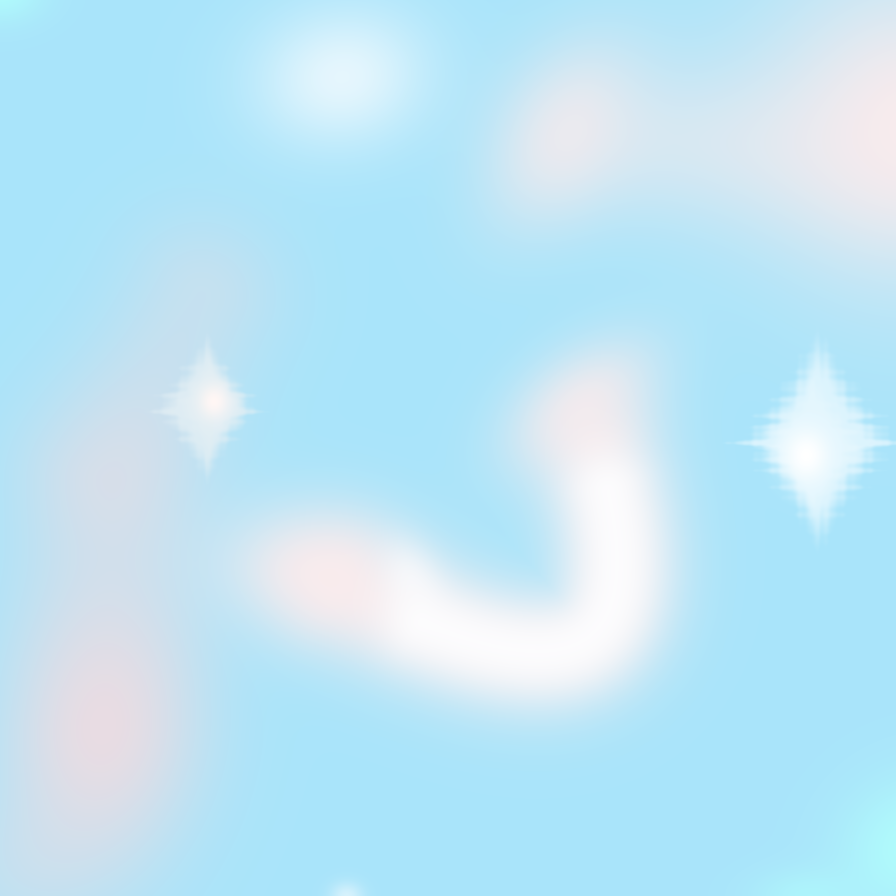
A three.js fragment shader for this background:

```glsl
varying vec2 vUv;

const vec3 SKY = vec3(0.663, 0.894, 0.980);
const vec3 AQUA = vec3(0.69, 0.99, 0.985);
const vec3 MIST = vec3(0.91, 0.967, 0.992);
const vec3 BLUSH = vec3(0.985, 0.922, 0.925);
const vec3 ROSE = vec3(0.935, 0.86, 0.88);
const vec3 WHITE = vec3(0.99, 0.99, 0.995);
const int CURVE_STEPS = 20;

float falloff(float d) {
  return exp(-d * d);
}

// Soft rotated ellipse
float glow(vec2 p, vec2 center, vec2 radius, float angle) {
  vec2 q = p - center;
  float c = cos(angle);
  float s = sin(angle);
  q = vec2(c * q.x + s * q.y, c * q.y - s * q.x);
  return falloff(length(q / radius));
}

float segmentDistance(vec2 p, vec2 a, vec2 b) {
  vec2 ab = b - a;
  float h = clamp(dot(p - a, ab) / dot(ab, ab), 0.0, 1.0);
  return length(p - a - ab * h);
}

float strand(vec2 p, vec2 a, vec2 b, float radius) {
  return falloff(segmentDistance(p, a, b) / radius);
}

vec2 bezier(vec2 a, vec2 b, vec2 c, vec2 d, float t) {
  float u = 1.0 - t;
  return u * u * u * a + 3.0 * u * u * t * b + 3.0 * u * t * t * c + t * t * t * d;
}

// Point on the curled cloud's spine
vec2 spine(float t) {
  return bezier(vec2(0.345, 0.365), vec2(0.56, 0.25), vec2(0.78, 0.18), vec2(0.65, 0.55), t);
}

float spineDistance(vec2 p, float start, float end) {
  float nearest = 1.0;
  vec2 a = spine(start);
  for (int i = 1; i <= CURVE_STEPS; i++) {
    vec2 b = spine(mix(start, end, float(i) / float(CURVE_STEPS)));
    nearest = min(nearest, segmentDistance(p, a, b));
    a = b;
  }
  return nearest;
}

// Layered sines that fray an edge
float fray(float y, float phase) {
  return 0.5 * sin(y * 390.0 + phase) + 0.3 * sin(y * 633.0 + phase * 2.3)
       + 0.2 * sin(y * 211.0 - phase);
}

float glint(vec2 p, vec2 center, vec2 size, float phase) {
  vec2 q = abs(p - center) / size;
  float ragged = q.x * (1.0 + 0.24 * fray(p.y, phase)) + 0.05 * fray(p.x, phase);
  float d = pow(ragged, 0.9) + pow(q.y, 0.9);
  return 1.0 - smoothstep(0.65, 1.08, d);
}

vec3 addClouds(vec3 color, vec2 p) {
  // Upper mist and blush bank
  color = mix(color, MIST, 0.95 * glow(p, vec2(0.382, 0.914), vec2(0.098, 0.078), 0.15));
  color = mix(color, BLUSH, 0.5 * strand(p, vec2(0.66, 0.845), vec2(1.0, 0.83), 0.095));
  color = mix(color, BLUSH, 0.62 * glow(p, vec2(0.628, 0.85), vec2(0.115, 0.068), 1.0));
  color = mix(color, BLUSH, 0.92 * glow(p, vec2(1.02, 0.865), vec2(0.17, 0.18), 0.0));

  // Left plume
  color = mix(color, ROSE, 0.4 * strand(p, vec2(0.225, 0.67), vec2(0.125, 0.47), 0.09));
  color = mix(color, ROSE, 0.4 * strand(p, vec2(0.125, 0.46), vec2(0.115, 0.2), 0.105));
  color = mix(color, ROSE, 0.85 * glow(p, vec2(0.115, 0.19), vec2(0.1, 0.15), -0.1));
  color = mix(color, ROSE, 0.35 * glow(p, vec2(0.04, 0.04), vec2(0.12, 0.09), 0.5));

  // Curled cloud: blush haze under a white core
  color = mix(color, BLUSH, 0.85 * falloff(spineDistance(p, 0.06, 0.95) / 0.073));
  color = mix(color, BLUSH, 0.85 * glow(p, vec2(0.352, 0.362), vec2(0.105, 0.07), -0.15));
  color = mix(color, BLUSH, 0.75 * glow(p, vec2(0.652, 0.552), vec2(0.095, 0.055), 0.65));
  color = mix(color, WHITE, 0.95 * falloff(spineDistance(p, 0.2, 0.9) / 0.047));
  return mix(color, WHITE, 0.6 * glow(p, vec2(0.458, 0.355), vec2(0.03, 0.045), 0.4));
}

vec3 addGlint(vec3 color, vec2 p, vec2 center, vec2 size, vec3 halo, vec3 core, vec2 shift, float phase) {
  color = mix(color, halo, 0.8 * glint(p, center, size, phase));
  color = mix(color, halo, 0.6 * glint(p, center + 0.4 * shift, size * 0.7, phase + 1.7));
  return mix(color, core, glow(p, center + shift, size * vec2(0.3, 0.24), 0.0));
}

void main() {
  vec2 p = vUv;
  vec3 color = SKY;

  // Corner lights
  color = mix(color, AQUA, 0.95 * glow(p, vec2(1.02, 0.055), vec2(0.085, 0.075), 0.6));
  color = mix(color, AQUA, 0.6 * glow(p, vec2(0.9, 0.0), vec2(0.06, 0.03), 0.0));
  color = mix(color, AQUA, 0.9 * glow(p, vec2(0.0, 1.01), vec2(0.05, 0.035), 0.0));
  color = mix(color, MIST, 0.7 * glow(p, vec2(0.387, 0.0), vec2(0.018, 0.015), 0.0));

  color = addClouds(color, p);

  // Ragged sparkles
  color = addGlint(color, p, vec2(0.23, 0.545), vec2(0.058, 0.082),
                   vec3(0.89, 0.935, 0.955), vec3(1.0, 0.965, 0.955), vec2(0.009, 0.007), 1.0);
  color = addGlint(color, p, vec2(0.914, 0.508), vec2(0.084, 0.122),
                   vec3(0.91, 0.97, 0.995), vec3(1.0), vec2(-0.014, -0.016), 2.4);

  gl_FragColor = vec4(color, 1.0);
}
```
